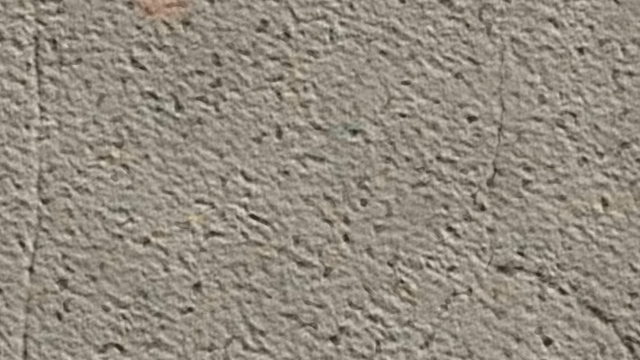
Reproduce this texture procedurally as a WebGL 2 fragment shader.

```glsl
#version 300 es
precision highp float;
// Weathered rough plaster: slanted grains lit from the upper right,
// scattered dark pits, a vertical joint and a few branching cracks.
// Relief is stretched gradient noise, shaded by a difference of heights.

uniform vec2 u_resolution;
out vec4 fragColor;

const vec2 GRAIN_DIR = vec2(0.88, -0.47);
const vec2 LIGHT_DIR = vec2(0.47, 0.88);

// Integer hash giving two values from -1 to 1
vec2 hash2(vec2 cell) {
  uvec2 q = uvec2(ivec2(cell) + 4096);
  q = q * 1664525u + 1013904223u;
  q.x += q.y * 1664525u;
  q.y += q.x * 1664525u;
  q ^= q >> 16u;
  q.x += q.y * 1664525u;
  q.y += q.x * 1664525u;
  q ^= q >> 16u;
  return vec2(q & 65535u) / 32767.5 - 1.0;
}

float gradientNoise(vec2 p) {
  vec2 i = floor(p), f = p - i;
  vec2 u = f * f * f * (f * (f * 6.0 - 15.0) + 10.0);
  float a = dot(hash2(i), f);
  float b = dot(hash2(i + vec2(1, 0)), f - vec2(1, 0));
  float c = dot(hash2(i + vec2(0, 1)), f - vec2(0, 1));
  float d = dot(hash2(i + vec2(1, 1)), f - vec2(1, 1));
  return mix(mix(a, b, u.x), mix(c, d, u.x), u.y);
}

vec2 warp(vec2 p, float scale, float amount) {
  return p + amount * vec2(gradientNoise(p * scale), gradientNoise(p * scale + 57.3));
}

// Coordinates along and across the grain
vec2 grainSpace(vec2 p) {
  return vec2(dot(p, GRAIN_DIR), dot(p, LIGHT_DIR));
}

float relief(vec2 p) {
  vec2 g = grainSpace(warp(p, 15.0, 0.012));
  float h = gradientNoise(g * vec2(30.0, 44.0));
  h += 0.5 * gradientNoise(g * vec2(62.0, 88.0) + 31.7);
  return h + 0.16 * gradientNoise(p * 125.0);
}

float bell(float x, float width) {
  return exp(-x * x / (width * width));
}

float span(float x, float start, float end, float soft) {
  return smoothstep(start - soft, start + soft, x) * (1.0 - smoothstep(end - soft, end + soft, x));
}

// Dark groove with a lit lip on its negative side
float groove(float d, float width, float depth, float lip) {
  return lip * bell(d + 2.0 * width, 1.4 * width) - depth * bell(d, width);
}

// Soft round stain
float stain(vec2 p, vec2 center, vec2 radius) {
  return 1.0 - smoothstep(0.45, 1.2, length((p - center) / radius));
}

float cracks(vec2 p) {
  vec2 q = warp(warp(p, 9.0, 0.025), 34.0, 0.018);
  float wear = smoothstep(-0.2, 0.2, gradientNoise(p * 13.0 + 8.0));

  // Left joint
  float jointX = 0.072 + 0.04 * smoothstep(0.0, 0.5, p.y) - 0.012 * smoothstep(0.6, 1.0, p.y);
  float jointD = mix(p.x, q.x, 0.45) - jointX;
  float tone = groove(jointD, 0.007, 0.08 + 0.17 * wear, 0.09);

  // Right upright crack
  float uprightX = 1.368 + 0.03 * smoothstep(0.4, 0.8, p.y);
  tone += groove(q.x - uprightX, 0.006, 0.07 + 0.2 * wear, 0.08) * span(p.y, 0.26, 0.74, 0.03);
  tone += 0.4 * groove(q.x - uprightX, 0.005, 0.2, 0.08) * span(p.y, 0.74, 1.1, 0.05);

  // Lower branch, bending down to the right
  float dx = max(q.x - 1.37, 0.0);
  float branchD = (q.y - 0.255 + 1.5 * dx * dx) / sqrt(1.0 + 9.0 * dx * dx);
  tone += groove(branchD, 0.008, 0.18 + 0.16 * wear, 0.08) * smoothstep(1.36, 1.4, p.x);

  // Short upper branch
  float slantD = dot(q - vec2(1.465, 0.825), vec2(0.71, 0.71));
  tone += groove(slantD, 0.009, 0.14 + 0.14 * wear, 0.08) * span(p.x, 1.41, 1.53, 0.02);
  return tone;
}

void main() {
  vec2 p = gl_FragCoord.xy / u_resolution.y;

  // Grain shading, deeper on the shadowed side
  vec2 reach = LIGHT_DIR * 0.0055;
  float shade = relief(p - reach) - relief(p + reach);
  shade *= shade < 0.0 ? 1.1 : 0.95;
  float roughness = 1.0 + 0.8 * gradientNoise(p * 6.0 + 3.0);

  // Scattered pits with a lit lower wall, fine grit and broad mottling
  vec2 g = grainSpace(warp(p, 22.0, 0.014));
  vec2 pitScale = vec2(27.0, 36.0);
  float pit = smoothstep(0.12, 0.42, gradientNoise(g * pitScale + 90.0));
  float pitWall = smoothstep(0.12, 0.42, gradientNoise((g + vec2(0.0, 0.014)) * pitScale + 90.0));
  float grit = gradientNoise(p * 100.0 + 17.0);
  float mottle = gradientNoise(p * 3.0 + 40.0) + 0.8 * gradientNoise(p * 9.0 + 70.0);

  float tone = 0.594 + roughness * (0.3 * shade - 0.21 * pit + 0.07 * pitWall * (1.0 - pit));
  tone += 0.1 * grit + 0.05 * mottle + cracks(p);
  tone = clamp(tone, 0.2, 0.84);

  // Warm grey with faint green and ochre patches
  vec3 color = vec3(tone, tone - 0.031, tone - 0.08);
  float hue = gradientNoise(p * 8.0 + 23.0);
  color += vec3(-0.014, 0.0, 0.002) * smoothstep(0.2, 0.5, hue);
  color += vec3(0.01, 0.004, -0.012) * smoothstep(0.2, 0.5, -hue);

  // Pink, pale and green stains
  vec2 s = warp(p, 15.0, 0.03);
  vec3 pink = vec3(0.68, 0.55, 0.47) + 0.5 * (tone - 0.58);
  color = mix(color, pink, 0.75 * stain(s, vec2(0.45, 1.0), vec2(0.09, 0.065)));
  color += vec3(0.1, 0.09, 0.04) * stain(s, vec2(0.54, 0.39), vec2(0.035, 0.02));
  color += vec3(-0.05, -0.02, -0.015) * stain(s, vec2(0.96, 0.64), vec2(0.06, 0.03));
  fragColor = vec4(color, 1.0);
}
```
